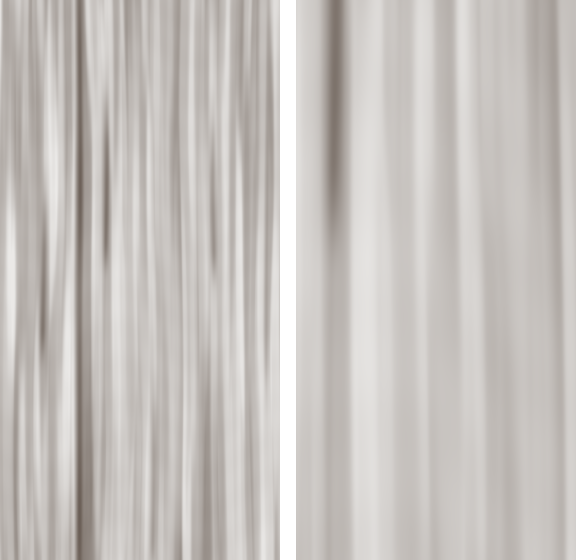
Left: the whole. Right: its middle third, enlarged.
A Shadertoy shader for this texture:

```glsl
// Pale, weathered wood grain: soft vertical streaks with one dark seam.
// Streaks are stretched cellular noise in three widths, blended smoothly;
// the seam and a few tapered cracks are Gaussian lines laid on top.

float hash(vec2 p)
{
    vec3 q = fract(p.xyx * vec3(0.1031, 0.1030, 0.0973));
    q += dot(q, q.yzx + 33.33);
    return fract((q.x + q.y) * q.z);
}

// Bell-shaped line profile around zero
float bell(float x, float width)
{
    return exp(-x * x / (width * width));
}

// Smooth cellular noise in shifted columns, centred on zero
float streaks(vec2 p, vec2 density, float seed)
{
    vec2 q = p * density + seed;
    float toneSum = 0.0, weightSum = 0.0;
    for (int i = -1; i <= 1; i++) {
        float column = floor(q.x) + float(i);
        float y = q.y + 7.0 * hash(vec2(column, seed));
        for (int j = -1; j <= 1; j++) {
            vec2 cell = vec2(column, floor(y) + float(j));
            vec2 jitter = 0.15 + 0.7 * vec2(hash(cell + 3.7), hash(cell + 51.3));
            vec2 d = cell + jitter - vec2(q.x, y);
            float weight = exp(-5.0 * dot(d, d));
            toneSum += weight * hash(cell + 19.1);
            weightSum += weight;
        }
    }
    return toneSum / weightSum - 0.5;
}

// Greys grow warmer as they darken
vec3 woodColor(float tone)
{
    float depth = 0.87 - tone;
    return vec3(tone, tone - 0.01 - 0.08 * depth, tone - 0.02 - 0.13 * depth);
}

void mainImage(out vec4 fragColor, in vec2 fragCoord)
{
    // Canvas width is one unit, height is two
    vec2 p = fragCoord / iResolution.xy * vec2(1.0, 2.0);
    float sway = 0.004 * sin(2.3 * p.y + 6.0 * p.x) + 0.002 * sin(5.1 * p.y - 9.0 * p.x);
    vec2 grain = p + vec2(sway, 0.0);

    // Broad bands, main streaks and fine fibres
    float tone = 0.757;
    tone += 0.17 * streaks(grain, vec2(15.0, 1.2), 11.0);
    tone += 0.25 * streaks(grain, vec2(40.0, 1.3), 37.0);
    tone += 0.10 * streaks(grain, vec2(72.0, 1.8), 83.0);

    // Faint mottling across the grain
    tone += 0.006 * sin(9.0 * p.y + 5.0 * p.x) * sin(17.0 * p.x + 4.0 * p.y);
    tone += 0.003 * sin(47.0 * p.y + 3.0 * sin(11.0 * p.x));

    // Tapered dark cracks
    for (int i = 0; i < 4; i++) {
        float n = float(i);
        float x = fract(0.375 + 0.39 * n);
        float y = p.y - 1.37 + 0.04 * n * n * n;
        float reach = smoothstep(-0.38, -0.22, y) * (1.0 - smoothstep(0.05, 0.42, y));
        tone -= 0.17 * reach * bell(grain.x - x, 0.011);
    }

    // Full-height seam with a bright left lip and a shaded right side
    float seamX = p.x - 0.285 + 0.3 * sway;
    float seamDepth = 0.83 + 0.10 * sin(4.7 * p.y + 0.8) + 0.05 * sin(11.0 * p.y);
    tone += 0.11 * bell(seamX + 0.024, 0.008);
    tone -= 0.06 * bell(seamX - 0.018, 0.022);
    tone = mix(tone, 0.41, seamDepth * bell(seamX, 0.013));

    fragColor = vec4(woodColor(clamp(tone, 0.33, 0.92)), 1.0);
}
```
